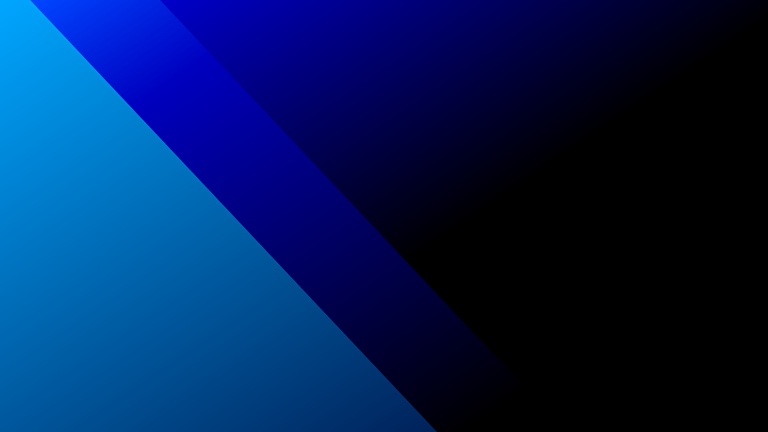
Write a WebGL 2 fragment shader that draws this background.

```glsl
#version 300 es
precision highp float;
// Layered diagonal panels: a sky-blue sheet over a royal-blue band over a
// navy backdrop that fades to black. Two parallel slanted edges split the
// layers, and all gradients run along one shared direction.

uniform vec2 u_resolution;
out vec4 outColor;

// Geometry, in canvas heights measured from the top left corner
const float EDGE_SLANT  = 0.942;   // sideways run of the edges per unit down
const float SHEET_EDGE  = 0.0694;  // where the sheet edge meets the top
const float BAND_EDGE   = 0.3704;  // where the band edge meets the top
const vec2  FADE_DIR    = vec2(0.56, 0.83);

// Gradient stops along FADE_DIR
const float SHEET_END   = 1.396;
const float BAND_START  = 0.05;
const float BAND_KNEE   = 0.38;
const float BAND_END    = 1.435;
const float BACK_START  = 0.208;
const float BACK_END    = 1.035;

const vec3 SHEET_LIGHT  = vec3(0.0, 0.65, 1.0);
const vec3 SHEET_DARK   = vec3(0.0, 0.13, 0.35);
const vec3 BAND_LIGHT   = vec3(0.0, 0.27, 1.0);
const vec3 BAND_MID     = vec3(0.0, 0.0, 0.75);
const vec3 BACK_LIGHT   = vec3(0.0, 0.0, 0.80);
const vec3 BLACK        = vec3(0.0);

const float RIM_WIDTH   = 0.0022;
const float RIM_GAIN    = 0.12;

// Clamped linear position of x between two stops
float ramp(float start, float end, float x) {
    return clamp((x - start) / (end - start), 0.0, 1.0);
}

// Signed distance to a slanted edge, negative on its left
float edgeDistance(vec2 p, float topX) {
    return (p.x - EDGE_SLANT * p.y - topX) / length(vec2(1.0, EDGE_SLANT));
}

// Antialiased coverage of the side left of an edge
float coverage(float d, float pixel) {
    return clamp(0.5 - d / pixel, 0.0, 1.0);
}

void main() {
    float pixel = 1.0 / u_resolution.y;
    vec2 p = gl_FragCoord.xy * pixel;
    p.y = 1.0 - p.y;
    float fade = dot(p, FADE_DIR);

    // Gradients of the three layers
    vec3 back = mix(BACK_LIGHT, BLACK, ramp(BACK_START, BACK_END, fade));
    vec3 band = mix(BAND_LIGHT, BAND_MID, ramp(BAND_START, BAND_KNEE, fade));
    band = mix(band, BLACK, ramp(BAND_KNEE, BAND_END, fade));
    vec3 sheet = mix(SHEET_LIGHT, SHEET_DARK, ramp(0.0, SHEET_END, fade));

    // Faint bright rim along the sheet edge
    float sheetDist = edgeDistance(p, SHEET_EDGE);
    sheet += RIM_GAIN * sheet * exp(-abs(sheetDist) / RIM_WIDTH);

    // Stack from back to front
    vec3 color = mix(back, band, coverage(edgeDistance(p, BAND_EDGE), pixel));
    color = mix(color, sheet, coverage(sheetDist, pixel));
    outColor = vec4(color, 1.0);
}
```
